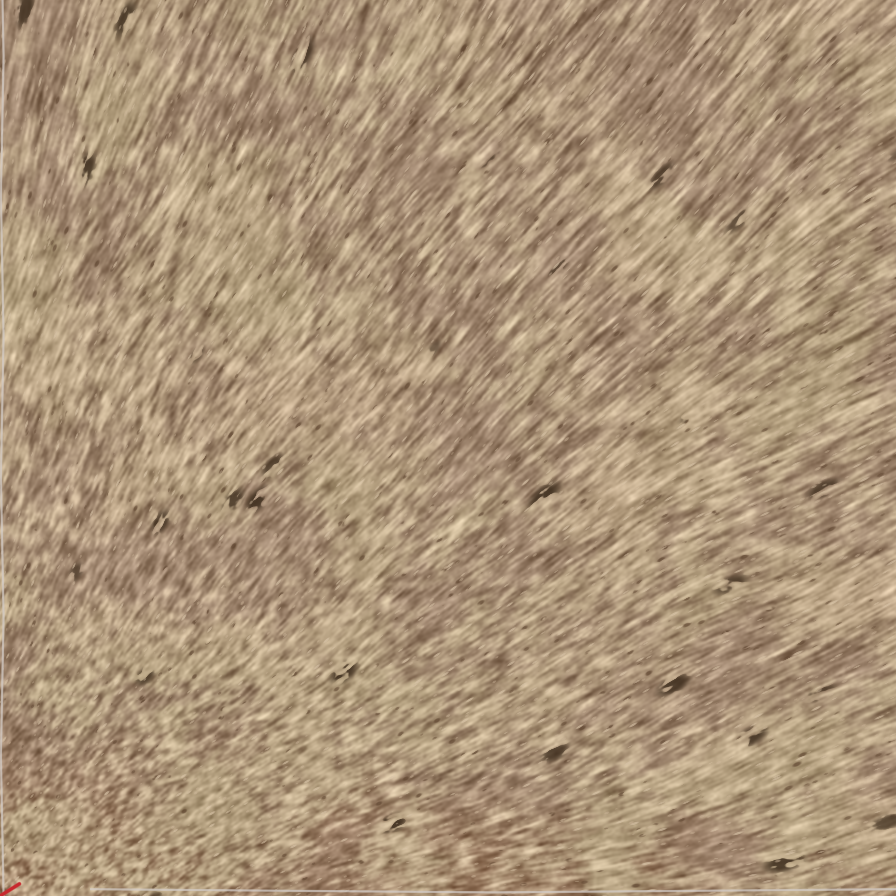
Give the GLSL for this texture, as a Shadertoy shader.

```glsl
// Dry, wind-combed grassland seen from above: pale straw over dusty soil.
// Fine noise is averaged along a fanning flow direction to make the blades,
// then tufts, specks and bright stalks are scattered on jittered grids.

float hash(vec2 p) {
    vec3 q = fract(p.xyx * 0.1031);
    q += dot(q, q.yzx + 33.33);
    return fract((q.x + q.y) * q.z);
}

float noise(vec2 p) {
    vec2 i = floor(p), f = fract(p);
    f = f * f * (3.0 - 2.0 * f);
    return mix(mix(hash(i), hash(i + vec2(1, 0)), f.x),
               mix(hash(i + vec2(0, 1)), hash(i + vec2(1, 1)), f.x), f.y);
}

float fbm(vec2 p) {
    float sum = 0.0, amp = 0.5;
    for (int i = 0; i < 5; i++) {
        sum += amp * noise(p);
        p = mat2(1.6, 1.2, -1.2, 1.6) * p + 17.3;
        amp *= 0.65;
    }
    return sum / 1.263;
}

// Blades fan out from beyond the lower left corner, with a slight sway
vec2 flowDirection(vec2 p) {
    vec2 away = p + vec2(0.35, 0.28);
    float angle = atan(away.y, away.x) + 0.3 * (noise(p * 6.0 + 40.0) - 0.5);
    return vec2(cos(angle), sin(angle));
}

// Noise averaged along the flow, rescaled to about unit deviation
float streaks(vec2 p, vec2 dir, float freq, float len) {
    const int TAPS = 14;
    float sum = 0.0;
    for (int i = 0; i < TAPS; i++) {
        float t = (float(i) + 0.5) / float(TAPS) - 0.5;
        sum += noise((p + dir * t * len) * freq + freq);
    }
    return (sum / float(TAPS) - 0.5) * sqrt(1.0 + len * freq) / 0.22;
}

// Ellipses along the flow, one per chosen cell; size is in cells
float scatter(vec2 p, vec2 dir, float cells, float chance, vec2 size, float seed) {
    p *= cells;
    vec2 cell = floor(p);
    float cover = 0.0;
    for (int y = -1; y <= 1; y++)
    for (int x = -1; x <= 1; x++) {
        vec2 c = cell + vec2(x, y);
        vec2 key = c + seed;
        if (hash(key + 7.7) > chance) continue;
        vec2 d = p - c - vec2(hash(key), hash(key + 51.3));
        float grow = mix(0.45, 1.0, hash(key + 93.1));
        vec2 local = vec2(dot(d, dir), dot(d, vec2(-dir.y, dir.x))) / (size * grow);
        cover = max(cover, grow * (1.0 - smoothstep(0.35, 1.0, length(local))));
    }
    return cover;
}

void mainImage(out vec4 fragColor, in vec2 fragCoord) {
    vec2 p = fragCoord / iResolution.y;
    vec2 dir = flowDirection(p);
    float reach = clamp(length(p) / 1.35, 0.0, 1.0);
    float bladeLength = mix(0.004, 0.036, reach);

    float fine = streaks(p, dir, 290.0, bladeLength);
    float medium = streaks(p + 3.0, dir, 135.0, bladeLength * 0.9);

    // Soil, redder and barer toward the lower edge and corner
    float bare = 1.0 - smoothstep(0.0, 0.27, p.y + 0.15 * p.x + 0.3 * (fbm(p * 6.0 + 9.0) - 0.5));
    vec3 soil = mix(vec3(0.625, 0.525, 0.435), vec3(0.6, 0.475, 0.375), bare);

    // Straw cover in ragged patches, frayed by the blades
    float patches = fbm(p * 9.0 + dir * 2.0) - 0.07 * bare + 0.035 * medium + 0.03 * fine;
    float grass = smoothstep(0.32, 0.68, patches);
    vec3 straw = mix(vec3(0.72, 0.625, 0.51), vec3(0.705, 0.63, 0.5), noise(p * 9.0));
    vec3 color = mix(soil, straw, grass);

    // Light and shade of single blades
    color += vec3(1.0, 1.0, 0.98) * (0.042 * fine + 0.026 * medium);

    // Small crisp shadows between the blades
    float slender = mix(0.45, 1.0, reach);
    float specks = scatter(p, dir, 55.0, 0.3, vec2(0.5 * slender, 0.17), 11.0);
    specks *= smoothstep(-0.6, 0.7, -fine - 0.5 * medium);
    color = mix(color, vec3(0.35, 0.25, 0.17), 0.65 * specks);

    // Dark tufts cut into strands by the blades
    float tufts = scatter(p, dir, 11.0, 0.24, vec2(0.42 * slender, 0.15), 29.0);
    tufts *= smoothstep(-0.5, 0.6, -medium - 0.7 * fine);
    color = mix(color, vec3(0.23, 0.17, 0.11), 0.85 * tufts);

    // Bright stalks and flecks of straw
    float stalks = scatter(p, dir, 60.0, 0.35, vec2(0.6 * slender, 0.11), 63.0);
    color = mix(color, vec3(0.85, 0.77, 0.66), 0.65 * stalks);
    float flecks = scatter(p, dir, 85.0, 0.3, vec2(0.5 * slender, 0.17), 137.0);
    color = mix(color, vec3(0.81, 0.72, 0.61), 0.5 * flecks);

    // Pale boundary string on two sides and a red corner peg
    float side = abs(p.x - 0.001 - 0.006 * abs(fract(p.y * 3.2) - 0.5));
    float base = abs(p.y - 0.004 - 0.008 * abs(p.x - 0.55));
    float string = 1.0 - smoothstep(0.0004, 0.002, min(side, base + step(p.x, 0.1)));
    color = mix(color, vec3(0.83, 0.80, 0.78), 0.75 * string);
    float peg = length(p - vec2(0.8, 0.5) * clamp(dot(p, vec2(0.9, 0.56)), 0.0, 0.027));
    color = mix(color, vec3(0.78, 0.16, 0.18), 1.0 - smoothstep(0.001, 0.003, peg));

    fragColor = vec4(clamp(color, 0.0, 1.0), 1.0);
}
```
